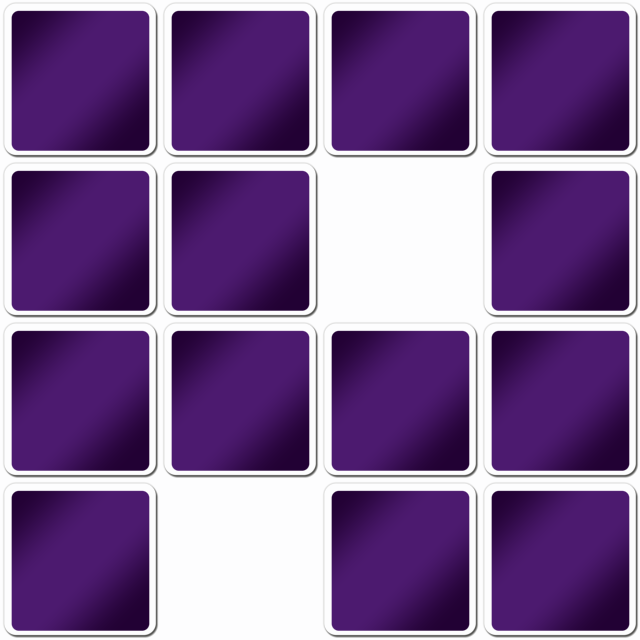
This pattern is drawn by a WebGL 1 fragment shader. Its source:

```glsl
precision highp float;
// Four by four grid of glossy purple rounded tiles with white bevelled frames and two empty cells.

uniform vec2 u_resolution;

const float GRID = 4.0;
const vec3 PAPER = vec3(0.992, 0.992, 0.996);
const vec3 SHADOW = vec3(0.33, 0.33, 0.32);
const vec3 RIM = vec3(0.62, 0.62, 0.60);
const vec3 PURPLE = vec3(0.298, 0.102, 0.435);
const vec3 DEEP_PURPLE = vec3(0.135, 0.005, 0.205);

// Signed distance to a rounded rectangle centred on the origin.
float roundedBox(vec2 p, vec2 halfSize, float radius) {
  vec2 q = abs(p) - halfSize + radius;
  return length(max(q, 0.0)) + min(max(q.x, q.y), 0.0) - radius;
}

// Coverage of a shape whose edge is blurred over the given width.
float coverage(float dist, float blur) {
  return 1.0 - smoothstep(-blur, blur, dist);
}

float sameCell(vec2 a, vec2 b) {
  vec2 d = abs(a - b);
  return 1.0 - step(0.5, max(d.x, d.y));
}

// One for cells that hold a tile, zero for the two gaps.
float hasTile(vec2 cell) {
  return 1.0 - max(sameCell(cell, vec2(2.0, 2.0)), sameCell(cell, vec2(1.0, 0.0)));
}

// Bright diagonal band that darkens toward the top left and bottom right.
vec3 faceColor(vec2 p) {
  float across = (p.x - p.y) * 0.5;
  float shade = max(smoothstep(0.12, 0.78, across), smoothstep(0.22, 0.92, -across));
  return mix(PURPLE, DEEP_PURPLE, shade);
}

vec3 tile(vec2 p, float pixel) {
  vec3 color = PAPER;

  // Faint rim all round, then a darker edge below and to the right.
  float frame = roundedBox(p - vec2(0.0, 0.005), vec2(0.474), 0.075);
  color = mix(color, RIM, 0.6 * coverage(frame - 0.003, 0.010));
  float shadow = roundedBox(p - vec2(0.008, -0.006), vec2(0.476), 0.080);
  color = mix(color, SHADOW, coverage(shadow, max(0.009, pixel)));

  // White frame.
  color = mix(color, PAPER, coverage(frame, max(0.005, pixel * 0.7)));

  // Purple face.
  vec2 faceHalf = vec2(0.430, 0.437);
  vec2 facePoint = p - vec2(0.003, -0.005);
  float face = roundedBox(facePoint, faceHalf, 0.045);
  return mix(color, faceColor(facePoint / faceHalf), coverage(face, max(0.005, pixel * 0.7)));
}

void main() {
  vec2 grid = gl_FragCoord.xy / u_resolution * GRID;
  float pixel = GRID / min(u_resolution.x, u_resolution.y);
  vec3 color = mix(PAPER, tile(fract(grid) - 0.5, pixel), hasTile(floor(grid)));
  gl_FragColor = vec4(color, 1.0);
}
```
